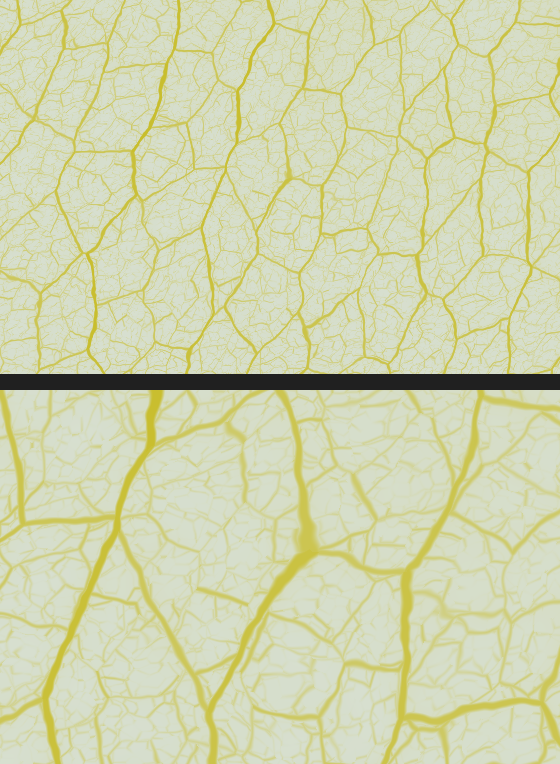
Top: the whole. Bottom: its middle third, enlarged.
Reproduce this texture procedurally as a Shadertoy shader.

```glsl
// Pale leaf skin with a nested network of ochre veins, from upright trunks down to fine hairs.

#define PAPER vec3(0.842, 0.874, 0.816)
#define OCHRE vec3(0.785, 0.742, 0.165)
#define LEAN 0.22                        // sideways drift of the trunks per unit of height
#define TRUNK_CELL vec2(0.140, 0.225)
#define BRANCH_CELL vec2(0.064, 0.070)
#define TWIG_CELL vec2(0.031, 0.028)
#define HAIR_CELL vec2(0.0140, 0.0125)
#define TRUNK_HALF 0.0044                // half width of the widest trunk
#define SOFTNESS 0.0017

struct Network {
    float ink;    // strength of the veins here
    float edge;   // distance to the nearest cell border
    float seed;   // random number of the enclosing cell
};

vec2 hash2(vec2 cell, float seed) {
    vec3 q = fract(vec3(cell, seed) * vec3(0.1031, 0.1030, 0.0973));
    q += dot(q, q.yzx + 33.33);
    return fract((q.xx + q.yz) * q.zy);
}

float noise(vec2 p) {
    vec2 i = floor(p), f = fract(p);
    f = f * f * (3.0 - 2.0 * f);
    float low = mix(hash2(i, 7.0).x, hash2(i + vec2(1, 0), 7.0).x, f.x);
    float high = mix(hash2(i + vec2(0, 1), 7.0).x, hash2(i + vec2(1, 1), 7.0).x, f.x);
    return mix(low, high, f.y);
}

vec2 warp(vec2 p, float scale) {
    return vec2(noise(p * scale), noise(p * scale + 41.7)) - 0.5;
}

// Jittered site, with every other column shifted by half a cell.
vec2 site(vec2 cell, float seed) {
    vec2 h = hash2(cell, seed);
    return cell + vec2(0.14 + 0.72 * h.x, 0.5 * mod(cell.x, 2.0) + 0.5 * h.y);
}

float line(float dist, float halfWidth) {
    float soft = max(SOFTNESS, 0.6 / iResolution.y);
    return 1.0 - smoothstep(halfWidth - soft, halfWidth + soft, dist);
}

// Cell borders drawn as veins; a weakest value below zero leaves gaps.
// With trunks on, the borders between columns share one width along their run.
Network veins(vec2 p, vec2 size, float seed, float halfWidth, float weakest, bool trunks) {
    vec2 q = p / size, home = floor(q), nearest = vec2(0.0), owner = home;
    float best = 1e3;
    for (int y = -1; y <= 1; y++)
    for (int x = -1; x <= 1; x++) {
        vec2 cell = home + vec2(x, y);
        vec2 r = site(cell, seed) - q;
        if (dot(r, r) < best) {
            best = dot(r, r);
            nearest = r;
            owner = cell;
        }
    }

    Network net = Network(0.0, 1.0, 90.0 * hash2(owner, seed + 3.7).x);
    for (int y = -2; y <= 2; y++)
    for (int x = -2; x <= 2; x++) {
        if (x == 0 && y == 0) continue;
        vec2 cell = owner + vec2(x, y);
        vec2 r = site(cell, seed) - q;
        vec2 across = r - nearest;
        float dist = dot(0.5 * (r + nearest), across) / length(across / size);
        net.edge = min(net.edge, dist);
        if (dist > halfWidth + 0.006) continue;
        float chance = hash2(owner + cell, seed + 1.3).x;
        if (trunks) {
            float column = hash2(vec2(min(owner.x, cell.x), 5.0), seed).y;
            chance = x != 0 ? mix(column, chance, 0.3) : 0.35 * chance;
        }
        float weight = clamp(mix(weakest, 1.0, chance), 0.0, 1.0);
        net.ink = max(net.ink, weight * line(dist, halfWidth * weight));
    }
    return net;
}

void mainImage(out vec4 fragColor, in vec2 fragCoord) {
    vec2 uv = fragCoord / iResolution.y;
    float across = fragCoord.x / iResolution.x;

    // Lean and bend the whole network
    vec2 p = uv - vec2(LEAN * uv.y, 0.0) + 3.0;
    p += 0.055 * warp(uv, 4.0) + 0.020 * warp(uv, 15.0);
    p += 0.007 * warp(uv, 42.0) + 0.0025 * warp(uv, 110.0);

    // Each level divides the cells of the level above
    Network trunk = veins(p, TRUNK_CELL, 11.0, TRUNK_HALF, 0.52, true);
    Network branch = veins(p, BRANCH_CELL, trunk.seed, 0.0020, 0.42, false);
    Network twig = veins(p, TWIG_CELL, trunk.seed + branch.seed, 0.0014, 0.05, false);
    Network hair = veins(p, HAIR_CELL, branch.seed + twig.seed, 0.0010, -0.05, false);

    // Closed mesh at the lower right, open-ended twigs elsewhere
    float mesh = smoothstep(-0.3, 0.7, across - uv.y + 0.3 * (noise(uv * 5.0) - 0.5));
    float border = min(trunk.edge, branch.edge);
    float twigReach = 1.0 - 0.8 * (1.0 - mesh) * smoothstep(0.010, 0.036, border);
    float hairReach = 1.0 - smoothstep(0.003, 0.017, min(border, twig.edge + 0.002));
    float haze = smoothstep(0.75, 1.7, across + uv.y);

    // Layer the levels over a faint glow along the veins
    float fine = max(0.56 * twig.ink * twigReach, 0.42 * hair.ink * hairReach);
    float ink = max(0.66 * branch.ink, fine) * (1.0 - 0.2 * haze);
    ink = max(ink, pow(trunk.ink, 0.7));
    float glow = 0.07 * exp(-trunk.edge / 0.010) + 0.04 * exp(-branch.edge / 0.006);
    glow += 0.07 * haze * noise(uv * 6.0) + 0.02 * noise(uv * 30.0);
    ink += glow * (1.0 - ink);

    fragColor = vec4(mix(PAPER, OCHRE, clamp(ink, 0.0, 1.0)), 1.0);
}
```
